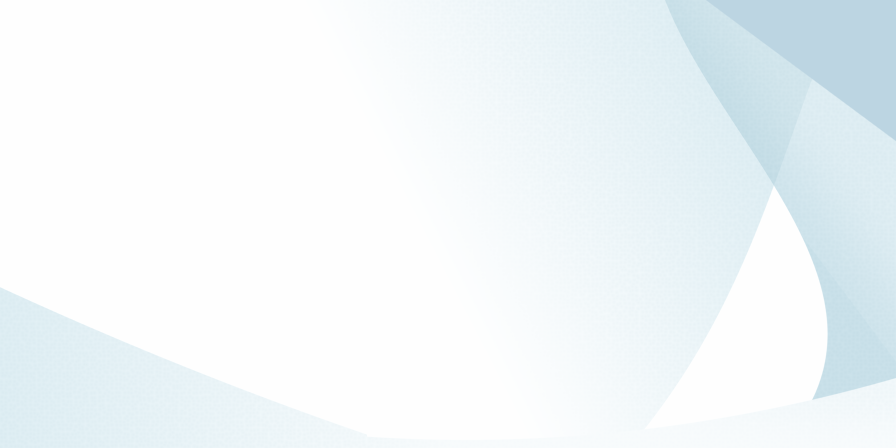
Give the GLSL for this background, as a WebGL 1 fragment shader.

```glsl
precision highp float;
uniform vec2 u_resolution;

#define PAPER vec3(0.995, 0.997, 0.998)
#define MIST vec3(0.865, 0.928, 0.950)
#define PALE vec3(0.868, 0.928, 0.950)
#define STEEL vec3(0.785, 0.877, 0.912)
#define CORNER vec3(0.737, 0.835, 0.886)
#define OVERLAP_TINT vec3(0.945, 0.968, 0.974)
#define GRAIN_CELLS 110.0
#define GRAIN_STRENGTH 0.028

// Antialiased coverage of the side where d is positive
float cover(float d) {
  float pixel = 0.8 / u_resolution.y;
  return smoothstep(-pixel, pixel, d);
}

float cubic(vec4 c, float t) {
  return c.x + t * (c.y + t * (c.z + t * c.w));
}

vec2 hash2(vec2 cell) {
  vec2 k = vec2(dot(cell, vec2(127.1, 311.7)), dot(cell, vec2(269.5, 183.3)));
  return fract(sin(k) * 4375.85);
}

// Distance to the nearest jittered cell point
float cellular(vec2 p) {
  vec2 base = floor(p);
  float nearest = 2.0;
  for (int j = -1; j <= 1; j++) {
    for (int i = -1; i <= 1; i++) {
      vec2 cell = base + vec2(float(i), float(j));
      vec2 point = cell + 0.2 + 0.6 * hash2(cell);
      nearest = min(nearest, distance(p, point));
    }
  }
  return nearest;
}

void main() {
  // Canvas spans 2 by 1 units
  vec2 p = gl_FragCoord.xy / u_resolution * vec2(2.0, 1.0);

  // Curved sheet fading diagonally from white
  float panelEdge = cubic(vec4(1.4043, 0.8433, -0.6854, 0.32), p.y);
  float panel = cover(panelEdge - p.x);
  float fade = clamp((dot(p, vec2(0.89, 0.458)) - 1.06) / 0.77, 0.0, 1.0);
  float tint = panel * fade;
  vec3 color = mix(PAPER, MIST, tint);

  // Right ribbon, shaded along its diagonal fold
  float ribbonEdge = cubic(vec4(1.7366, 0.9383, -2.2475, 1.057), p.y);
  float ribbon = cover(p.x - ribbonEdge);
  float fold = dot(p, vec2(0.8, 0.6)) - 1.716;
  float light = 0.25 * cover(fold) + 0.75 * smoothstep(-0.02, 0.2, fold);
  vec3 ribbonColor = mix(STEEL, PALE, light);
  ribbonColor *= mix(vec3(1.0), OVERLAP_TINT, panel);
  color = mix(color, ribbonColor, ribbon);
  tint = mix(tint, 1.0, ribbon);

  // Flat corner triangle
  float corner = cover(0.8 * (p.y - 1.0 + 0.742 * (p.x - 1.5755)));
  color = mix(color, CORNER, corner);
  tint *= 1.0 - corner;

  // Bottom wave joined from two parabolas
  float leftCrest = 0.359 + p.x * (0.0711 * p.x - 0.46);
  float rightCrest = 0.018 + 0.15 * (p.x - 1.04) * (p.x - 1.04);
  float crest = p.x < 0.82 ? leftCrest : rightCrest;
  float wave = cover(crest - p.y);
  float waveTint = max(1.0 - 0.8 * p.x, 0.2);
  waveTint += 0.2 * smoothstep(1.3, 2.0, p.x) * smoothstep(0.0, 0.13, p.y);
  color = mix(color, mix(PAPER, MIST, waveTint), wave);
  tint = mix(tint, waveTint, wave);

  // Fine stipple on tinted areas only
  float grain = cellular(p * GRAIN_CELLS) - 0.4;
  color += GRAIN_STRENGTH * grain * smoothstep(0.0, 0.5, tint) * vec3(1.0, 0.7, 0.6);

  gl_FragColor = vec4(clamp(color, 0.0, 1.0), 1.0);
}
```
